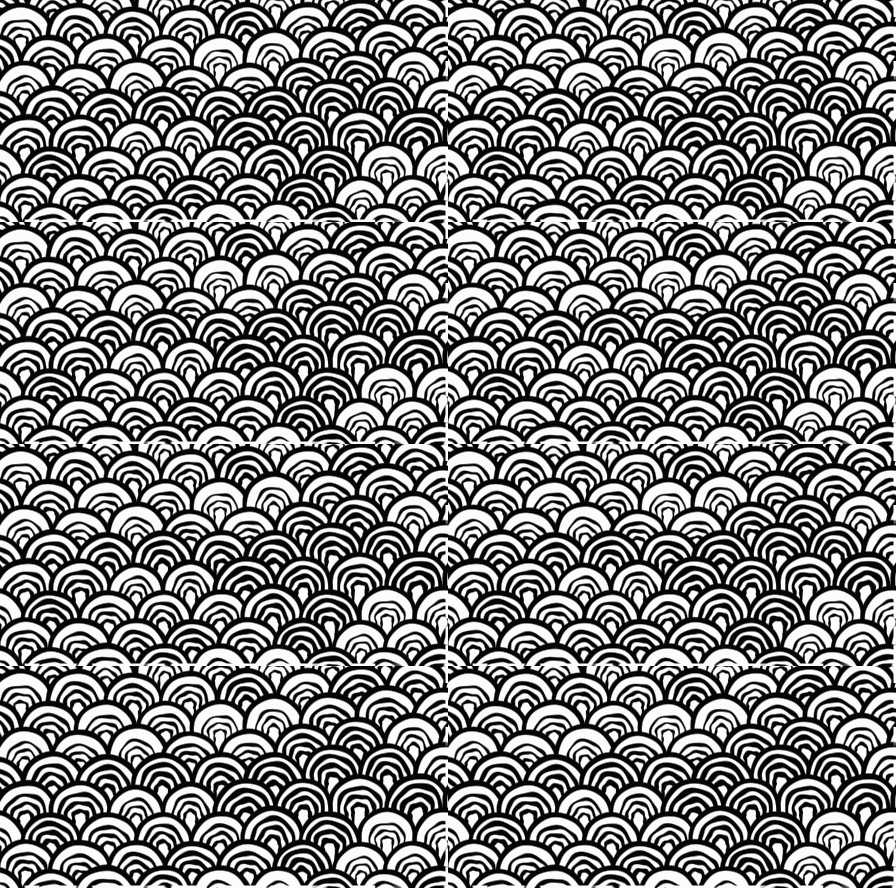
Reproduce this pattern procedurally as a Shadertoy shader.

```glsl
// Hand-inked overlapping scales: a block of staggered concentric arches,
// painted row by row from back to front, each with its own size and pen weight.
// The block is stamped 2 x 4 times, leaving broken white slits at its joints.

const vec2  BLOCKS      = vec2(2.0, 4.0);   // blocks across and down
const vec2  BLOCK_SIZE  = vec2(8.0, 4.0);   // in widths of one scale
const float ROW_STEP    = 0.5;              // drop from row to row
const float FIRST_TOP   = 0.10;             // top of the first row
const float FIRST_X     = 0.42;             // centre of the first scale
const float RADIUS      = 0.56;
const float SIZE_VARY   = 0.07;
const float PLACE_VARY  = 0.10;
const float ROW_LIFT    = 0.22;             // rise of the rows at the right
const float CENTRE_DROP = 0.24;             // sinking of the inner arches
const float OUTLINE     = 0.135;            // widths as a share of the radius
const vec2  RING_PITCH  = vec2(0.185, 0.235);
const vec2  RING_HALF   = vec2(0.032, 0.070);
const float RING_COUNT  = 3.0;
const float WOBBLE      = 0.022;
const float SLIT        = 0.045;            // width of the white joints
const float DASH_RATE   = 5.0;
const float EDGE_PIXELS = 1.25;
const vec3  PAPER = vec3(0.99);
const vec3  INK   = vec3(0.02);

float hash(vec2 p) {
    return fract(sin(dot(p, vec2(127.1, 311.7))) * 43758.5453);
}

float noise(float x, float seed) {
    float i = floor(x), f = fract(x);
    return mix(hash(vec2(i, seed)), hash(vec2(i + 1.0, seed)), f * f * (3.0 - 2.0 * f));
}

// Coverage of a shape from its signed distance
float cover(float d, float soft) {
    return clamp(0.5 - d / soft, 0.0, 1.0);
}

// Arch radius: circles above, straight legs below, inner ones sunk lower
float archRadius(vec2 p) {
    float r = length(vec2(p.x, max(p.y, 0.0)));
    for (int i = 0; i < 3; i++) {
        r = length(vec2(p.x, max(p.y + CENTRE_DROP * (1.0 - r), 0.0)));
    }
    return r;
}

// One scale in units of its radius: x is its ink, y its body
vec2 scaleLayer(vec2 p, vec2 id, float soft) {
    float phase = 6.2832 * hash(id + 11.3);
    float weight = hash(id + 23.7);
    float angle = atan(p.x, p.y + CENTRE_DROP);
    float r = archRadius(p);

    // Unsteady pen
    float shake = sin(3.0 * angle + phase) + 0.6 * sin(7.0 * angle - 2.0 * phase + 9.0 * r);
    float body = r - 1.0 + 0.5 * WOBBLE * shake;
    float ringR = r + WOBBLE * shake * smoothstep(0.0, 0.4, r);

    // Outline and inner rings
    float pitch = mix(RING_PITCH.x, RING_PITCH.y, weight);
    float halfWidth = mix(RING_HALF.x, RING_HALF.y, weight)
                    + 0.010 * sin(4.0 * angle + 5.0 * phase + 6.0 * r);
    float ring = clamp(round(ringR / pitch), 1.0, RING_COUNT) * pitch;
    float rings = abs(ringR - ring) - halfWidth;
    float rim = -body - OUTLINE - 0.012 * sin(2.0 * angle + 3.0 * phase);
    return vec2(cover(min(rings, rim), soft), cover(body, soft));
}

// Ink of a block at q, measured from its upper left corner
float blockInk(vec2 q, float soft) {
    float ink = 1.0;
    float nearRow = floor(q.y / ROW_STEP);
    for (float j = -3.0; j <= 1.0; j++) {
        float row = nearRow + j;
        float shift = FIRST_X + 0.5 * mod(row, 2.0);
        float nearCol = round(q.x - shift);
        for (float i = -1.0; i <= 1.0; i++) {
            vec2 id = vec2(nearCol + i, row);
            float radius = RADIUS + SIZE_VARY * (hash(id + 3.1) - 0.5);
            vec2 stray = PLACE_VARY * (vec2(hash(id + 5.9), hash(id + 8.3)) - 0.5);
            float x = id.x + shift;
            float lift = ROW_LIFT * smoothstep(3.5, 7.5, x) * (1.0 - smoothstep(3.0, 6.0, row));
            vec2 centre = vec2(x, row * ROW_STEP + FIRST_TOP + RADIUS - lift) + stray;
            vec2 p = vec2(q.x - centre.x, centre.y - q.y) / radius;
            vec2 layer = scaleLayer(p, id, soft / radius);
            ink = mix(ink, layer.x, layer.y);
        }
    }
    return ink;
}

// Broken white line along a joint
float slit(float away, float along, float seed, float soft) {
    float dash = (0.47 - noise(along * DASH_RATE, seed)) / DASH_RATE;
    return cover(away - SLIT, soft) * cover(dash, soft);
}

void mainImage(out vec4 fragColor, in vec2 fragCoord) {
    vec2 uv = fragCoord / iResolution.xy;
    vec2 q = fract(vec2(uv.x, 1.0 - uv.y) * BLOCKS) * BLOCK_SIZE;
    float soft = EDGE_PIXELS * BLOCKS.x * BLOCK_SIZE.x / iResolution.x;

    float ink = blockInk(q, soft);

    // Wear at the lower and right joints of the block
    vec2 away = BLOCK_SIZE - q;
    ink *= 1.0 - slit(away.y, q.x, 41.0, soft);
    ink *= 1.0 - slit(away.x, q.y, 67.0, soft);

    fragColor = vec4(mix(PAPER, INK, ink), 1.0);
}
```
